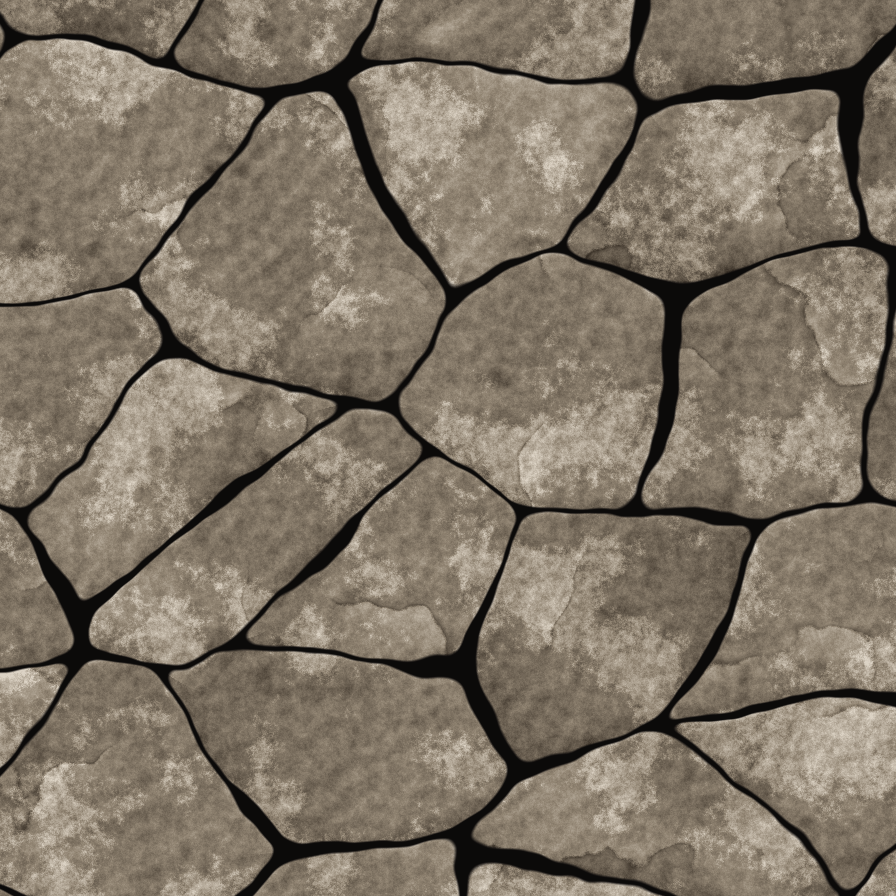
This texture is drawn by a WebGL 1 fragment shader. Its source:

```glsl
precision highp float;
// Weathered flagstones split by dark, uneven cracks.
// Warped Voronoi cells give the stones; gradient noise, shifted per stone,
// adds pale patches, broken ledges, scratches, pits and sandy grain.
uniform vec2 u_resolution;

const vec3 CRACK = vec3(0.045, 0.038, 0.036);
const vec3 UMBER = vec3(0.36, 0.32, 0.27);
const vec3 TAUPE = vec3(0.57, 0.52, 0.45);
const vec3 CHALK = vec3(0.78, 0.74, 0.68);
const float STONES_ACROSS = 4.1;

struct Stone {
  vec2 id;      // lattice cell of the stone
  vec2 normal;  // direction towards the nearest crack
  float edge;   // distance to that crack, in canvas units
};

vec2 hash2(vec2 p) {
  vec3 h = fract(p.xyx * vec3(0.1031, 0.1030, 0.0973));
  h += dot(h, h.yzx + 33.33);
  return fract((h.xx + h.yz) * h.zy);
}

float cornerSlope(vec2 corner, vec2 offset) {
  float angle = 6.2832 * hash2(corner).x;
  return dot(vec2(cos(angle), sin(angle)), offset);
}

float gradientNoise(vec2 p) {
  vec2 i = floor(p), f = fract(p);
  vec2 u = f * f * f * (f * (f * 6.0 - 15.0) + 10.0);
  vec2 e = vec2(1.0, 0.0);
  float low = mix(cornerSlope(i, f), cornerSlope(i + e, f - e), u.x);
  float high = mix(cornerSlope(i + e.yx, f - e.yx), cornerSlope(i + 1.0, f - 1.0), u.x);
  return mix(low, high, u.y);
}

float fbm(vec2 p, float gain) {
  float sum = 0.0, amp = 1.0;
  for (int i = 0; i < 5; i++) {
    sum += amp * gradientNoise(p);
    p = mat2(1.6, 1.2, -1.2, 1.6) * p + 7.3;
    amp *= gain;
  }
  return sum;
}

float smoothMin(float a, float b, float k) {
  float h = max(k - abs(a - b), 0.0) / k;
  return min(a, b) - h * h * k * 0.25;
}

vec2 seedPoint(vec2 cell) {
  return cell + 0.1 + 0.8 * hash2(cell + 17.0);
}

Stone findStone(vec2 p) {
  Stone s = Stone(vec2(0.0), vec2(0.0, 1.0), 2.0);
  vec2 cell = floor(p), nearest = vec2(0.0);
  float best = 9.0;
  for (int y = -1; y <= 1; y++) for (int x = -1; x <= 1; x++) {
    vec2 id = cell + vec2(float(x), float(y));
    vec2 r = seedPoint(id) - p;
    if (dot(r, r) < best) { best = dot(r, r); nearest = r; s.id = id; }
  }
  float closest = 9.0;
  for (int y = -2; y <= 2; y++) for (int x = -2; x <= 2; x++) {
    if (x == 0 && y == 0) continue;
    vec2 r = seedPoint(s.id + vec2(float(x), float(y))) - p;
    vec2 n = normalize(r - nearest);
    float d = dot(0.5 * (r + nearest), n);
    if (d < closest) { closest = d; s.normal = n; }
    s.edge = smoothMin(s.edge, d, 0.07);
  }
  s.edge /= STONES_ACROSS;
  return s;
}

// Bend the plane, then lean the cells to the upper right.
vec2 stoneSpace(vec2 uv) {
  vec2 bend = vec2(gradientNoise(uv * 5.0 + 3.0), gradientNoise(uv * 5.0 + 41.0));
  vec2 chips = vec2(gradientNoise(uv * 27.0), gradientNoise(uv * 27.0 + 19.0));
  vec2 p = uv + 0.045 * bend + 0.005 * chips;
  return vec2(3.7 * p.x - 0.9 * p.y, 4.5 * p.y) + 5.0;
}

// Brightness of the stone face: 0 umber, 0.5 taupe, 1 chalk.
float faceTone(vec2 uv, vec2 id) {
  vec2 seed = hash2(id);
  vec2 p = uv + 9.0 * seed;
  float grain = fbm(p * 75.0, 0.85);
  float relief = gradientNoise(p * 48.0) - gradientNoise(p * 48.0 + vec2(-0.25, 0.3));
  float patchField = fbm(p * 6.5, 0.6) + 0.13 * grain;
  float pale = smoothstep(0.02, 0.32, patchField);
  float angle = 0.4 + 0.9 * seed.y;
  vec2 along = vec2(cos(angle), sin(angle));
  vec2 streak = vec2(dot(p, along) * 9.0, dot(p, vec2(-along.y, along.x)) * 65.0);
  float scratches = gradientNoise(streak) * smoothstep(-0.2, 0.3, gradientNoise(p * 5.0));
  float ledge = fbm(p * 3.4 + 23.0, 0.42) + 0.006 * grain;
  float broken = smoothstep(-0.05, 0.2, gradientNoise(p * 6.0 + 50.0));
  float shelf = smoothstep(-0.008, 0.008, ledge) * exp(-5.0 * max(ledge, 0.0));
  float lip = exp(-110.0 * abs(ledge + 0.012));
  float pits = smoothstep(0.3, 0.55, gradientNoise(p * 24.0 + 11.0));
  float tone = 0.37 + 0.16 * (seed.x - 0.5) + 0.22 * fbm(p * 3.0 + 5.0, 0.5);
  tone += 0.33 * pale + broken * (0.3 * shelf - 0.3 * lip);
  tone += 0.2 * scratches + 0.2 * relief - 0.22 * pits;
  return tone + grain * mix(0.2, 0.3, pale);
}

void main() {
  float pixel = 1.0 / min(u_resolution.x, u_resolution.y);
  vec2 uv = gl_FragCoord.xy * pixel;
  Stone stone = findStone(stoneSpace(uv));

  // Crack width swells and pinches along its run.
  float swell = smoothstep(-0.1, 0.55, gradientNoise(uv * 6.0 + 70.0));
  float gap = 0.0024 + 0.0075 * swell + 0.0012 * gradientNoise(uv * 45.0);
  float inside = stone.edge - gap;

  // Pale worn rims face the light above; lower edges fall into shade.
  float facing = stone.normal.y;
  float worn = smoothstep(-0.3, 0.3, gradientNoise(uv * 14.0 + 31.0));
  float rim = exp(-max(inside, 0.0) * 230.0) * worn * (0.6 + 0.4 * facing);
  float shade = exp(-max(inside, 0.0) * 60.0) * (0.5 - 0.5 * facing);

  float tone = faceTone(uv, stone.id) + 0.45 * rim - 0.3 * shade;
  tone = clamp(tone, -0.35, 1.2);
  vec3 color = tone < 0.5 ? mix(UMBER, TAUPE, tone * 2.0) : mix(TAUPE, CHALK, tone * 2.0 - 1.0);
  float cover = smoothstep(-pixel, pixel + 0.0012, inside);
  gl_FragColor = vec4(mix(CRACK, color, cover), 1.0);
}
```
